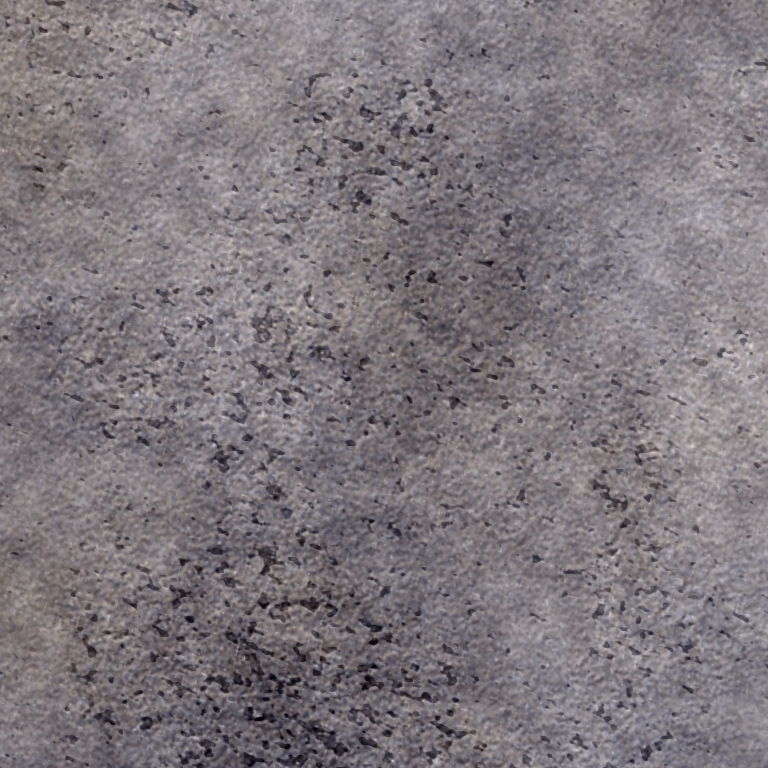
This texture is drawn by a WebGL 2 fragment shader. Its source:

```glsl
#version 300 es
precision highp float;
// Weathered grey stone: broad stains, gritty lit grain and clustered dark pits.

uniform vec2 u_resolution;
out vec4 fragColor;

float hash(vec2 cell) {
    vec3 q = fract(cell.xyx * vec3(0.1031, 0.1030, 0.0973));
    q += dot(q, q.yzx + 33.33);
    return fract((q.x + q.y) * q.z);
}

// Smooth value noise in 0..1
float noise(vec2 p) {
    vec2 cell = floor(p);
    vec2 f = fract(p);
    f = f * f * (3.0 - 2.0 * f);
    float low = mix(hash(cell), hash(cell + vec2(1, 0)), f.x);
    float high = mix(hash(cell + vec2(0, 1)), hash(cell + vec2(1, 1)), f.x);
    return mix(low, high, f.y);
}

vec2 rotate(vec2 p, float angle) {
    float c = cos(angle), s = sin(angle);
    return vec2(c * p.x - s * p.y, s * p.x + c * p.y);
}

// Four octaves, each turned to hide the lattice
float fbm(vec2 p) {
    float sum = 0.0, weight = 0.5;
    for (int i = 0; i < 4; i++) {
        sum += weight * noise(p);
        p = rotate(p, 0.65) * 2.03 + 17.3;
        weight *= 0.5;
    }
    return sum / 0.9375;
}

// Dark slanting stain that leans from upper right to lower left
float stainBand(vec2 p) {
    float axis = mix(0.40, 0.60, p.y) + 0.25 * (fbm(p * 4.0 + 3.0) - 0.5);
    float d = (p.x - axis) / 0.27;
    return exp(-d * d) * (1.0 - 0.75 * smoothstep(0.72, 1.0, p.y));
}

// Ragged pits, more frequent where density is high
float pits(vec2 p, float density) {
    vec2 q = rotate(p, 0.4) * vec2(0.85, 1.15);
    float depth = 0.65 * noise(q * 92.0 + 5.0) + 0.35 * noise(rotate(q, 0.9) * 195.0);
    return smoothstep(0.0, 0.16, depth - mix(0.79, 0.56, density));
}

// Height difference toward the light, so grains get a bright and a dark side
float relief(vec2 p, float scale) {
    vec2 q = rotate(p, 0.5) * scale;
    return noise(q) - noise(q + vec2(0.45, -0.5));
}

void main() {
    vec2 p = gl_FragCoord.xy / u_resolution.y;

    // Broad layout
    float band = stainBand(p);
    float clusters = smoothstep(0.36, 0.66, fbm(p * 6.0 + 41.0));
    float density = clamp(0.6 * clusters + 0.45 * band, 0.0, 1.0);
    float roughness = mix(0.75, 1.2, density);

    // Stains and mottling
    float tone = 0.54 - 0.085 * band;
    tone += 0.24 * (fbm(p * 3.0 + 8.0) - 0.5);
    tone += 0.22 * (fbm(p * 28.0) - 0.5);

    // Fine grain
    float grit = noise(rotate(p, 1.1) * 250.0) - 0.5;
    tone += roughness * (0.16 * relief(p, 165.0) + 0.17 * grit);

    // Pits with a pale lower lip, and sparse bright grains
    float pit = pits(p, density);
    float lip = max(pits(p + vec2(-0.002, 0.004), density) - pit, 0.0);
    float glint = smoothstep(0.82, 0.96, noise(rotate(p, 0.2) * 180.0 + 60.0));
    tone += 0.05 * lip - 0.23 * pit + 0.10 * glint * roughness;

    // Violet shadows, warm edges and faintly coloured grains
    vec3 color = tone + mix(vec3(0.006, -0.018, 0.014), vec3(0.013, -0.014, -0.004),
                            smoothstep(0.25, 0.6, tone));
    float warmth = fbm(p * 5.0 + 23.0) - 0.5 + 0.35 * (0.42 - p.x);
    float grainHue = noise(rotate(p, 0.8) * 140.0 + 90.0) - 0.5;
    color += vec3(0.5, 0.05, -0.6) * (0.07 * warmth + 0.06 * grainHue * roughness);

    fragColor = vec4(clamp(color, 0.0, 1.0), 1.0);
}
```
